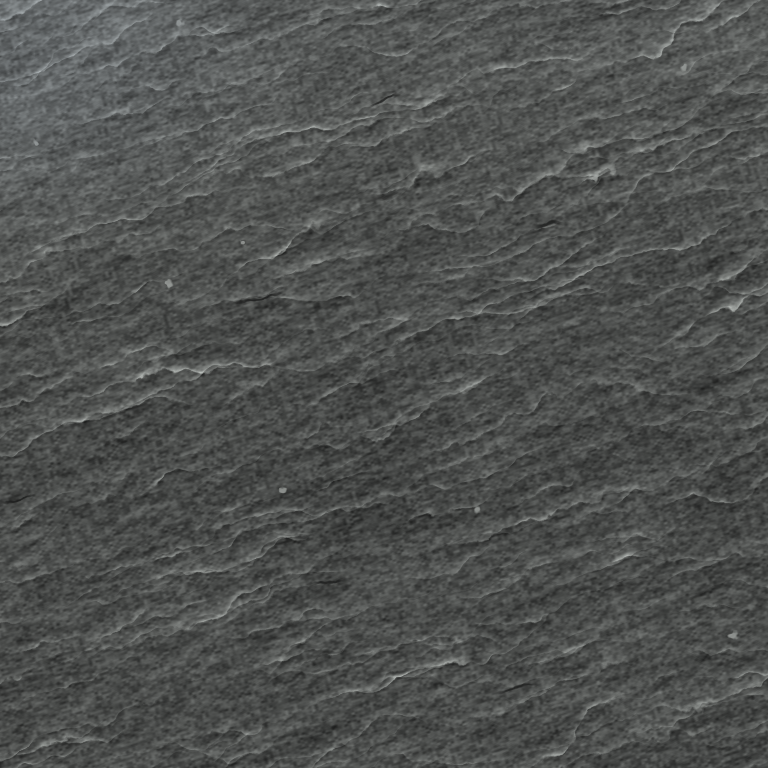
Give the GLSL for this texture, as a Shadertoy shader.

```glsl
// Dark slate: cleaved stone with thin lit ledges climbing to the right.
// Bent rows of ledges, broken up by noise, lie over embossed grain;
// a few pale specks and dark cracks are scattered on top.

float hash(vec2 p) {
    return fract(sin(dot(p, vec2(127.1, 311.7))) * 43758.5453);
}

float noise(vec2 p) {
    vec2 i = floor(p), f = fract(p);
    f = f * f * (3.0 - 2.0 * f);
    return mix(mix(hash(i), hash(i + vec2(1, 0)), f.x),
               mix(hash(i + vec2(0, 1)), hash(i + vec2(1, 1)), f.x), f.y);
}

float fbm(vec2 p) {
    float sum = 0.0, amp = 0.5;
    for (int i = 0; i < 5; i++) {
        sum += amp * noise(p);
        p = mat2(1.6, 1.2, -1.2, 1.6) * p + 17.3;
        amp *= 0.5;
    }
    return sum / 0.97;
}

// One family of ledges: lit above each edge, shaded just below it
float ledges(vec2 q, float rows, float seed) {
    float bend = 0.11 * (fbm(q * vec2(6.0, 5.0) + seed) - 0.5);
    bend += 0.016 * (fbm(q * vec2(42.0, 50.0) + seed) - 0.5);
    float t = rows * (q.y + bend) + seed;
    float row = floor(t + 0.5);
    float d = (t - row) / rows;
    float present = smoothstep(0.4, 0.95, noise(vec2(q.x * (4.0 + 0.17 * rows) + seed, row * 17.3)));
    present *= 0.2 + 1.6 * noise(q * vec2(55.0, 90.0) + seed);
    float lit = smoothstep(-0.001, 0.0015, d) * (0.85 * exp(-270.0 * abs(d)) + 0.15 * exp(-65.0 * abs(d)));
    float shade = 0.22 * (1.0 - smoothstep(-0.002, 0.0, d)) * exp(-190.0 * abs(d));
    return present * (lit - shade) * (1.0 - smoothstep(0.2, 0.5, abs(t - row)));
}

// Small pale mineral specks, at most one per cell
float specks(vec2 p) {
    vec2 cell = floor(p * 7.0);
    vec2 center = (cell + 0.2 + 0.6 * vec2(hash(cell + 3.1), hash(cell + 8.7))) / 7.0;
    float radius = 0.002 + 0.0025 * hash(cell + 5.5);
    float d = length(p - center) + 0.006 * (noise(p * 250.0) - 0.5);
    return step(0.78, hash(cell)) * (1.0 - smoothstep(radius - 0.002, radius + 0.002, d));
}

// Short dark slits along the cleavage, at most one per cell
float cracks(vec2 q) {
    vec2 cell = floor(q * 5.0);
    vec2 center = (cell + 0.35 + 0.3 * vec2(hash(cell + 1.9), hash(cell + 6.4))) / 5.0;
    vec2 d = q - center;
    d.y += 0.03 * (fbm(q * 22.0) - 0.5);
    float span = 0.02 + 0.03 * hash(cell + 2.6);
    float taper = 1.0 - smoothstep(0.3, 1.0, abs(d.x) / span);
    return step(0.76, hash(cell + 9.2)) * taper * (1.0 - smoothstep(0.0005, 0.003, abs(d.y)));
}

void mainImage(out vec4 fragColor, in vec2 fragCoord) {
    vec2 p = fragCoord / iResolution.y;

    // Axes along and across the cleavage
    float angle = 0.29;
    vec2 q = vec2(cos(angle) * p.x + sin(angle) * p.y,
                  cos(angle) * p.y - sin(angle) * p.x);

    // Soft light from the top and the upper left corner
    vec2 corner = p - vec2(0.0, 0.95);
    float glow = 0.045 * smoothstep(0.6, 1.0, p.y) + 0.08 * exp(-11.0 * dot(corner, corner));
    float tone = 0.283 + glow;

    // Streaky patches, embossed relief and crisp grain
    tone += 0.1 * (fbm(q * vec2(7.0, 24.0)) - 0.5);
    vec2 reliefScale = vec2(26.0, 62.0);
    vec2 light = vec2(0.0008, -0.0016);
    tone += 0.3 * (fbm((q + light) * reliefScale) - fbm((q - light) * reliefScale));
    tone += 0.07 * (noise(q * vec2(95.0, 180.0)) - 0.5);
    tone += 0.14 * (noise(q * vec2(230.0, 330.0)) - 0.5);

    // Ledges from broad to fine
    float rows = 7.0, strength = 0.3;
    for (int i = 0; i < 5; i++) {
        tone += strength * ledges(q, rows, 4.37 * float(i) + 2.2);
        rows *= 1.6;
        strength *= 0.87;
    }

    tone = mix(tone, 0.65, 0.75 * specks(p));
    tone = mix(tone, 0.11, 0.8 * cracks(q));

    // Neutral grey with a faint green cast, cooler in the light
    vec3 tint = mix(vec3(0.99, 1.015, 0.995), vec3(0.97, 1.01, 1.025), smoothstep(0.02, 0.13, glow));
    fragColor = vec4(clamp(tone * tint, 0.0, 1.0), 1.0);
}
```
